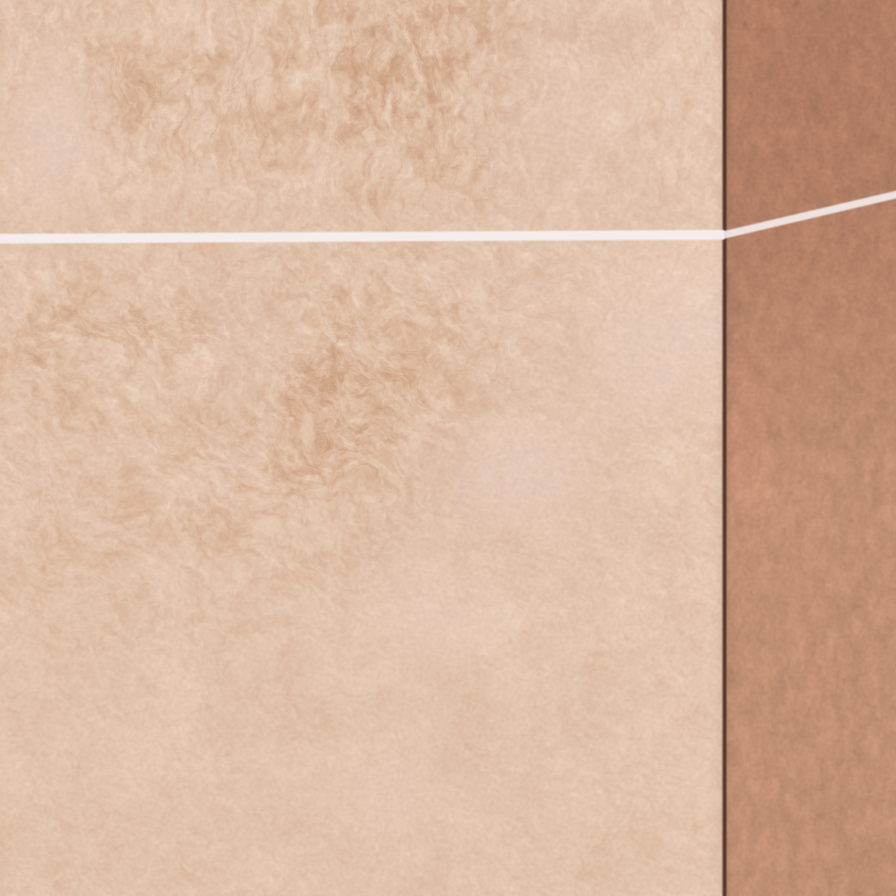
Give the GLSL for this texture, as a three.js fragment shader.

```glsl
// Two plastered walls meeting at a dark vertical corner, crossed by a pale stripe
// that bends at the corner. Layers of gradient noise make the mottling, short trowel
// marks and grain; soft elliptical masks set where the plaster is worn or chalky.
varying vec2 vUv;

const float CORNER = 0.8086;
const float SOFT = 0.0018;

vec2 hashGradient(vec2 cell) {
  vec2 p = vec2(dot(cell, vec2(127.1, 311.7)), dot(cell, vec2(269.5, 183.3)));
  return 2.0 * fract(sin(p) * 43758.55) - 1.0;
}

float gradientNoise(vec2 p) {
  vec2 i = floor(p);
  vec2 f = p - i;
  vec2 u = f * f * f * (f * (f * 6.0 - 15.0) + 10.0);
  vec2 e = vec2(0.0, 1.0);
  float low = mix(dot(hashGradient(i), f), dot(hashGradient(i + e.yx), f - e.yx), u.x);
  float high = mix(dot(hashGradient(i + e.xy), f - e.xy),
                   dot(hashGradient(i + e.yy), f - e.yy), u.x);
  return mix(low, high, u.y);
}

float fbm(vec2 p) {
  float sum = 0.0;
  float gain = 0.6;
  for (int i = 0; i < 5; i++) {
    sum += gain * gradientNoise(p);
    p = mat2(1.6, 1.2, -1.2, 1.6) * p + 7.3;
    gain *= 0.62;
  }
  return sum;
}

vec2 rotate(vec2 p, float angle) {
  float c = cos(angle);
  float s = sin(angle);
  return vec2(c * p.x - s * p.y, s * p.x + c * p.y);
}

// Soft ellipse: 1 at its centre, fading to 0
float patchMask(vec2 p, vec2 centre, vec2 radius) {
  vec2 d = (p - centre) / radius;
  return exp(-dot(d, d));
}

float band(float offset, float halfWidth) {
  return 1.0 - smoothstep(halfWidth - SOFT, halfWidth + SOFT, abs(offset));
}

vec3 frontWall(vec2 p, float blotch, float grain) {
  vec2 q = p + 0.05 * vec2(blotch, fbm(p * 9.0 + 31.0));

  // Worn, darker areas
  float worn = 0.85 * patchMask(q, vec2(0.39, 0.54), vec2(0.14, 0.13))
             + 0.8 * patchMask(q, vec2(0.46, 0.92), vec2(0.17, 0.13))
             + 0.5 * patchMask(q, vec2(0.16, 0.91), vec2(0.12, 0.08))
             + 0.5 * patchMask(q, vec2(0.12, 0.63), vec2(0.17, 0.06))
             + 0.3 * patchMask(q, vec2(0.15, 0.39), vec2(0.18, 0.12));

  // Chalky, pinkish areas
  float chalk = patchMask(q, vec2(0.73, 0.62), vec2(0.08, 0.10))
              + patchMask(q, vec2(0.58, 0.47), vec2(0.09, 0.07))
              + patchMask(q, vec2(0.06, 0.85), vec2(0.05, 0.09))
              + 0.7 * patchMask(q, vec2(0.63, 0.88), vec2(0.08, 0.10))
              + 0.6 * patchMask(q, vec2(0.47, 0.32), vec2(0.07, 0.08))
              + 0.5 * patchMask(q, vec2(0.43, 0.12), vec2(0.10, 0.05))
              + 0.6 * patchMask(q, vec2(0.27, 0.62), vec2(0.05, 0.07));

  // Short marks: upright near the top, slanted below, over even mottling
  float upright = fbm(q * vec2(85.0, 42.0));
  float slanted = fbm(rotate(q, 0.6) * vec2(46.0, 84.0));
  float marks = mix(slanted, upright, smoothstep(0.70, 0.80, p.y));
  float mottle = fbm(q * 18.0 + 17.0);
  float rough = mix(0.4, 1.0, smoothstep(0.22, 0.62, p.y));

  float wear = smoothstep(-0.25, 0.45, mottle + 0.5 * marks);
  float stain = 0.08 + 0.22 * worn + 0.30 * blotch + 0.25 * mottle * rough
              + rough * (0.55 + 0.5 * worn) * marks + (0.12 + 0.45 * worn) * wear;
  vec3 color = mix(vec3(0.896, 0.784, 0.698), vec3(0.80, 0.625, 0.50),
                   clamp(stain, -0.35, 1.0));
  float dust = chalk * (0.45 + 0.7 * mottle + 0.9 * marks);
  color = mix(color, vec3(0.91, 0.815, 0.775), clamp(dust, 0.0, 0.85));

  // Paler strip beside the corner
  color += 0.012 * smoothstep(0.68, CORNER, p.x);
  return color + 0.036 * grain;
}

vec3 sideWall(vec2 p, float blotch, float grain) {
  float marks = fbm(p * vec2(58.0, 30.0) + 11.0);
  vec3 color = mix(vec3(0.755, 0.563, 0.453), vec3(0.695, 0.495, 0.397),
                   smoothstep(0.42, 0.85, p.y));
  color *= 1.0 + 0.05 * blotch + 0.14 * marks;
  color += vec3(0.02, 0.005, 0.01) * patchMask(p, vec2(0.83, 0.52), vec2(0.04, 0.12));
  return color + 0.034 * grain;
}

void main() {
  vec2 p = vUv;
  float blotch = fbm(p * 8.0 + 3.0);
  float grain = gradientNoise(rotate(p, 0.5) * 200.0) + 0.6 * gradientNoise(p * 110.0);
  float side = smoothstep(CORNER - SOFT, CORNER + SOFT, p.x);
  vec3 color = mix(frontWall(p, blotch, grain), sideWall(p, blotch, grain), side);

  // Corner seam with a faint shadow around it
  float seam = p.x - CORNER;
  color *= 1.0 - 0.14 * exp(-abs(seam) / 0.004);
  color = mix(color, vec3(0.29, 0.17, 0.13), 0.9 * band(seam, 0.0021));

  // Stripe: nearly level in front, climbing and thinner on the side
  float stripeY = 0.738 + 0.0055 * min(seam, 0.0) + 0.234 * max(seam, 0.0);
  float stripe = band(p.y - stripeY, mix(0.0054, 0.0043, side));
  color = mix(color, vec3(0.96, 0.93, 0.925), stripe * mix(1.0, 0.9, side));
  gl_FragColor = vec4(clamp(color, 0.0, 1.0), 1.0);
}
```
